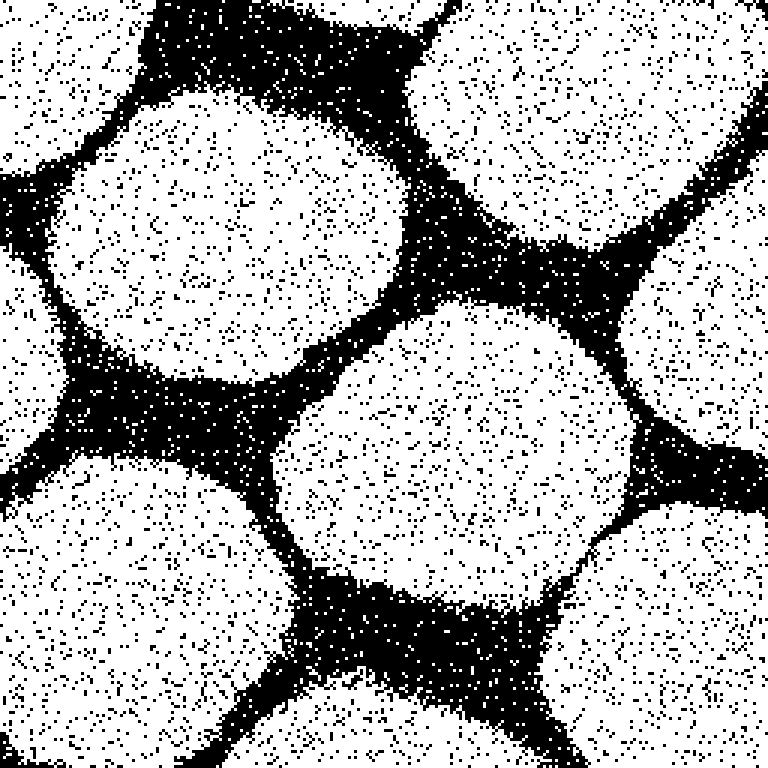
Give the GLSL for this texture, as a Shadertoy shader.

```glsl
// Packed rounded white grains with black pores, printed as coarse speckled cells.

const vec3 GRAIN_COLOR = vec3(1.0);
const vec3 PORE_COLOR = vec3(0.0);
const float CELLS = 256.0;        // print cells per canvas height
const float GRAIN_SPECKLE = 0.09; // share of black cells inside grains
const float PORE_SPECKLE = 0.06;  // share of white cells inside pores
const float CORNER_ROUNDING = 0.11;
const float PORE_OPENING = 0.047;
const float JITTER = 0.05;
const vec2 LATTICE_ORIGIN = vec2(0.62, 0.41);
const mat2 LATTICE = mat2(0.46, 0.20, 0.14, 0.48);

float hash(ivec2 cell, int seed) {
    uvec2 q = uvec2(cell) * uvec2(1597u, 3917u) + uint(seed) * 7919u;
    uint h = (q.x ^ (q.y << 11u)) * 747796405u + q.y * 277803u;
    h = ((h >> 15u) ^ h) * 2246822519u;
    h = ((h >> 13u) ^ h) * 3266489917u;
    h = (h >> 16u) ^ h;
    return float(h >> 8u) / 16777216.0;
}

float valueNoise(vec2 p, int seed) {
    ivec2 i = ivec2(floor(p));
    vec2 f = fract(p);
    f = f * f * (3.0 - 2.0 * f);
    float low = mix(hash(i, seed), hash(i + ivec2(1, 0), seed), f.x);
    float high = mix(hash(i + ivec2(0, 1), seed), hash(i + ivec2(1, 1), seed), f.x);
    return mix(low, high, f.y);
}

vec2 warp(vec2 p, float frequency, float amount, int seed) {
    vec2 offset = vec2(valueNoise(p * frequency, seed), valueNoise(p * frequency, seed + 1));
    return amount * (offset - 0.5);
}

float smoothMin(float a, float b, float k) {
    float h = max(k - abs(a - b), 0.0) / k;
    return min(a, b) - 0.25 * k * h * h;
}

vec2 grainCenter(ivec2 id) {
    vec2 jitter = vec2(hash(id, 1), hash(id, 2)) - 0.5;
    return LATTICE_ORIGIN + LATTICE * vec2(id) + JITTER * jitter;
}

// Positive inside a grain, negative inside a pore
float grainDepth(vec2 p, float contactGap) {
    ivec2 base = ivec2(round(inverse(LATTICE) * (p - LATTICE_ORIGIN)));
    ivec2 nearest = base;
    float best = 1e3;
    for (int y = -2; y <= 2; y++)
    for (int x = -2; x <= 2; x++) {
        ivec2 id = base + ivec2(x, y);
        float d = distance(p, grainCenter(id));
        if (d < best) { best = d; nearest = id; }
    }

    // Round the cell and open wider gaps between stacked grains
    vec2 center = grainCenter(nearest);
    float depth = 1.0;
    for (int y = -1; y <= 1; y++)
    for (int x = -1; x <= 1; x++) {
        if (x == 0 && y == 0) continue;
        ivec2 id = nearest + ivec2(x, y);
        vec2 other = grainCenter(id);
        vec2 normal = normalize(other - center);
        float stacked = smoothstep(0.5, 1.0, abs(normal.y));
        float opening = PORE_OPENING * stacked * (0.6 + 0.8 * hash(id + nearest, 3));
        float border = dot(0.5 * (center + other) - p, normal) - opening - contactGap;
        depth = smoothMin(depth, border, CORNER_ROUNDING);
    }
    return depth;
}

// 1 for a black cell, 0 for a white one
float inkCell(ivec2 cell) {
    vec2 p = (vec2(cell) + 0.5) / CELLS;
    vec2 bent = p + warp(p, 7.0, 0.035, 10) + warp(p, 22.0, 0.018, 20)
                  + warp(p, 70.0, 0.008, 30);
    float contactGap = mix(0.0, 0.006, valueNoise(p * 9.0, 40));
    float fray = valueNoise(p * 6.0, 50);
    float edgeWidth = mix(0.002, 0.018, fray * fray);
    float depth = grainDepth(bent, contactGap);
    float pore = 1.0 - smoothstep(-edgeWidth, edgeWidth, depth);
    float inkChance = mix(GRAIN_SPECKLE, 1.0 - PORE_SPECKLE, pore);
    return step(hash(cell, 60), inkChance);
}

void mainImage(out vec4 fragColor, in vec2 fragCoord) {
    // Four samples per pixel smooth the cell edges at any size
    float ink = 0.0;
    for (int y = 0; y < 2; y++)
    for (int x = 0; x < 2; x++) {
        vec2 offset = 0.5 * vec2(x, y) - 0.25;
        vec2 uv = (fragCoord + offset) / iResolution.y;
        ink += 0.25 * inkCell(ivec2(floor(uv * CELLS)));
    }
    fragColor = vec4(mix(GRAIN_COLOR, PORE_COLOR, ink), 1.0);
}
```
